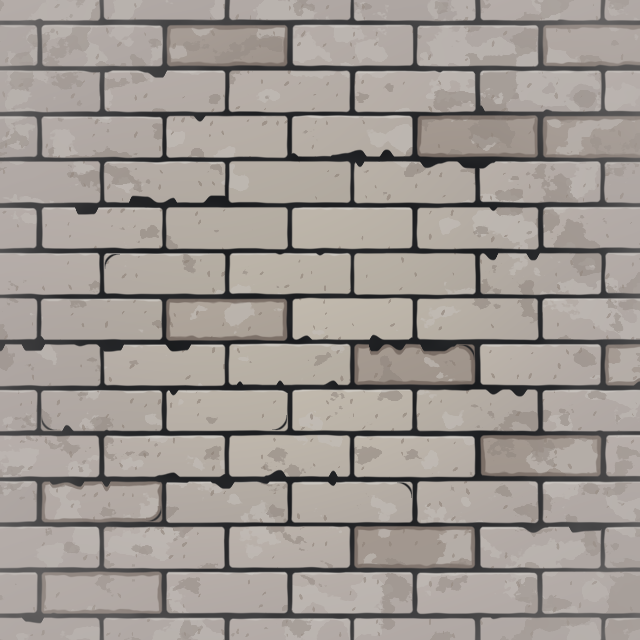
Reproduce this texture procedurally as a Shadertoy shader.

```glsl
// Weathered running-bond brick wall with dark joints, chipped edges and faded corners.

float hash(vec2 p) {
    return fract(sin(dot(p, vec2(127.1, 311.7))) * 43758.55);
}

float noise(vec2 p) {
    vec2 i = floor(p), f = fract(p);
    f = f * f * (3.0 - 2.0 * f);
    return mix(mix(hash(i), hash(i + vec2(1, 0)), f.x),
               mix(hash(i + vec2(0, 1)), hash(i + vec2(1, 1)), f.x), f.y);
}

float fbm(vec2 p) {
    float sum = 0.0, amp = 0.5;
    for (int i = 0; i < 5; i++) {
        sum += amp * noise(p);
        p = mat2(1.6, 1.2, -1.2, 1.6) * p + 7.3;
        amp *= 0.5;
    }
    return sum;
}

float roundBox(vec2 p, vec2 halfSize, float radius) {
    vec2 e = abs(p) - halfSize + radius;
    return length(max(e, 0.0)) + min(max(e.x, e.y), 0.0) - radius;
}

// Small slanted flecks, one at most per grid cell
float flecks(vec2 uv, float pixel) {
    vec2 g = uv * 50.0, cell = floor(g);
    float pick = hash(cell + 3.7);
    vec2 p = fract(g) - 0.3 - 0.4 * vec2(hash(cell), hash(cell + 9.1));
    float a = 0.5 + 1.6 * hash(cell + 5.3);
    p = mat2(cos(a), -sin(a), sin(a), cos(a)) * p;
    p += 0.08 * (noise(g * 6.0) - 0.5);
    float d = length(p * vec2(1.0, 2.2)) - 0.08 - 0.16 * hash(cell + 1.9);
    return step(0.76, pick) * (1.0 - smoothstep(-0.03, 50.0 * pixel, d));
}

void mainImage(out vec4 fragColor, in vec2 fragCoord) {
    vec2 uv = fragCoord / iResolution.y;
    float pixel = 1.0 / iResolution.y;
    float radial = length(uv - 0.5);

    // Brick layout: rows counted from the top, every second one shifted by half
    vec2 size = vec2(0.1958, 0.0713);
    vec2 grid = vec2(uv.x, 1.0 - uv.y - 0.0352) / size;
    float row = floor(grid.y);
    grid.x -= 0.3125 + 0.5 * mod(row, 2.0);
    vec2 id = vec2(floor(grid.x), row);
    vec2 q = (fract(grid) - 0.5) * size * vec2(1, -1);

    // Uneven outline
    float tone = hash(id + 2.3), kind = hash(id + 17.1), wear = hash(id + 31.7);
    vec2 halfSize = size * 0.5 - 0.0031 - 0.0009 * vec2(tone, kind);
    q += 0.0014 * (vec2(hash(id + 4.0), hash(id + 6.0)) - 0.5);
    float wobble = noise(uv * 45.0 + id * 3.1) - 0.5;
    float d = roundBox(q, halfSize, 0.006) + 0.0018 * wobble;

    // Chips along the top or bottom edge
    float side = wear > 0.72 ? -1.0 : 1.0;
    float bite = smoothstep(0.66, 0.95, noise(vec2(uv.x * 48.0, row * 7.3)));
    d = max(d, side * q.y - halfSize.y + 0.011 * bite * step(0.5, wear));

    // Curved crack cutting one corner
    vec2 corner = sign(vec2(hash(id + 8.2), hash(id + 12.4)) - 0.5);
    vec2 c = q * corner - halfSize + 0.021;
    float arc = length(max(c, 0.0)) - 0.0195;
    float crack = abs(arc) - 0.0016 * smoothstep(-0.004, 0.012, min(c.x, c.y));
    if (kind > 0.89 && min(c.x, c.y) > -0.004) d = max(d, -crack);

    // Base colour: warm in the middle, pinker outside, a few darker bricks
    vec3 brick = mix(vec3(0.73, 0.70, 0.655), vec3(0.695, 0.66, 0.645),
                     smoothstep(0.1, 0.55, radial));
    brick *= 0.965 + 0.065 * tone;
    brick = mix(brick, vec3(0.61, 0.565, 0.53), 0.85 * smoothstep(0.84, 0.94, tone));
    brick *= 1.0 + 0.35 * q.y - 0.12 * q.x;

    // Pale and dark worn patches with ragged edges
    float grime = 0.5 * noise(uv * 5.0 + 11.0) + 0.5 * smoothstep(0.15, 0.6, radial);
    float pale = fbm(uv * vec2(20, 24) + 0.6 * id);
    float dark = fbm(uv * vec2(24, 30) + 40.0 + 0.7 * id);
    float paleCut = mix(0.76, 0.50, grime), darkCut = mix(0.76, 0.53, grime);
    brick = mix(brick, vec3(0.765, 0.745, 0.725),
                0.6 * smoothstep(paleCut, paleCut + 0.025, pale));
    brick = mix(brick, vec3(0.56, 0.52, 0.49),
                0.55 * smoothstep(darkCut, darkCut + 0.025, dark));
    brick = mix(brick, vec3(0.55, 0.50, 0.46), 0.6 * flecks(uv, pixel));

    // Brown rim on some bricks, bright upper edge on others
    float ragged = 0.004 * noise(uv * 90.0);
    float rim = smoothstep(-0.0055 - pixel, -0.0055 + pixel, d + ragged - 0.002);
    brick = mix(brick, vec3(0.44, 0.39, 0.36), 0.8 * rim * step(0.86, tone));
    float top = q.y - halfSize.y + 0.0045 - ragged;
    float shine = smoothstep(-pixel, pixel, top) * step(0.35, kind) * step(tone, 0.86);
    brick = mix(brick, vec3(0.83, 0.82, 0.80), 0.65 * shine);

    // Joints, then dusty fading towards the corners
    vec3 joint = vec3(0.095, 0.10, 0.11) + 0.05 * noise(uv * 30.0);
    vec3 col = mix(brick, joint, smoothstep(-pixel, pixel, d));
    float fade = smoothstep(0.28, 0.76, radial) * (0.4 + 0.6 * fbm(uv * 9.0));
    col = mix(col, vec3(0.70, 0.675, 0.66), 0.85 * fade);
    fragColor = vec4(col, 1.0);
}
```
